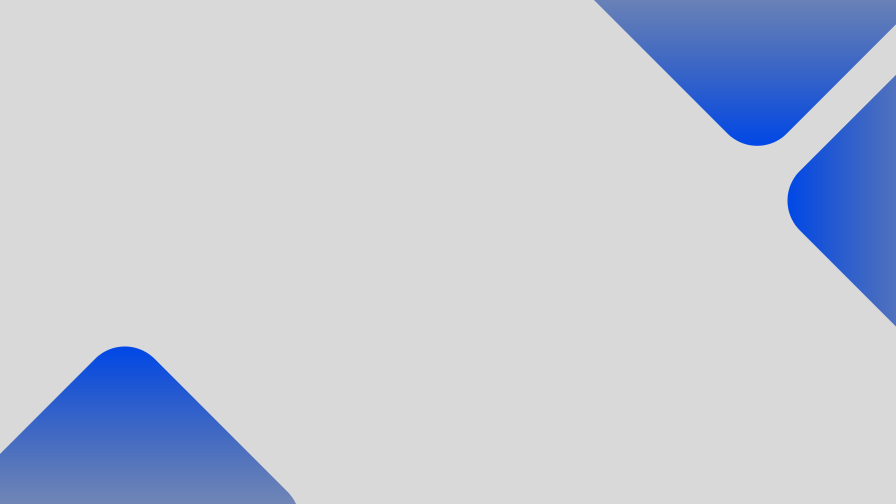
This background is drawn by a WebGL 2 fragment shader. Its source:

```glsl
#version 300 es
precision highp float;
// Three large rounded diamonds rest against the borders of a plain grey canvas.
// Each is a rotated rounded-box distance field, filled with a blue gradient
// that turns grey and fades out from its inward tip to the opposite tip.

#define PAPER vec3(0.851)
#define TIP_BLUE vec3(0.0, 0.28, 0.905)
#define FADE_GREY vec3(0.23)
#define CORNER_RADIUS 0.0833
#define TIP_REACH 0.3472

uniform vec2 u_resolution;
out vec4 fragColor;

// Signed distance to a diamond whose rounded tips lie TIP_REACH from its centre
float roundedDiamond(vec2 p) {
    vec2 turned = vec2(p.x + p.y, p.y - p.x) * sqrt(0.5);
    float halfCore = (TIP_REACH - CORNER_RADIUS) * sqrt(0.5);
    vec2 d = abs(turned) - halfCore;
    return length(max(d, 0.0)) + min(max(d.x, d.y), 0.0) - CORNER_RADIUS;
}

// Lays one diamond over the colour below; tipDir points to its blue tip
vec3 paintDiamond(vec3 below, vec2 p, vec2 tipDir, float pixel) {
    float t = clamp(0.5 - 0.5 * dot(p, tipDir) / TIP_REACH, 0.0, 1.0);
    vec3 fill = mix(TIP_BLUE, FADE_GREY, t);
    float coverage = clamp(0.5 - roundedDiamond(p) / pixel, 0.0, 1.0);
    return mix(below, fill, coverage * (1.0 - t));
}

void main() {
    // Canvas height is one unit
    float pixel = 1.0 / u_resolution.y;
    vec2 p = gl_FragCoord.xy * pixel;

    // Lower left, upper right and right border
    vec2 centers[3] = vec2[](vec2(0.2477, -0.0347), vec2(1.5023, 1.0579), vec2(1.9097, 0.6019));
    vec2 tipDirs[3] = vec2[](vec2(0.0, 1.0), vec2(0.0, -1.0), vec2(-1.0, 0.0));

    vec3 color = PAPER;
    for (int i = 0; i < 3; i++) {
        color = paintDiamond(color, p - centers[i], tipDirs[i], pixel);
    }
    fragColor = vec4(color, 1.0);
}
```
